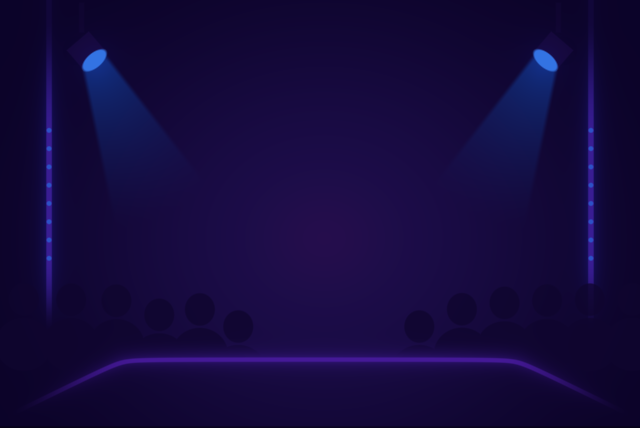
Reproduce this background procedurally as a WebGL 2 fragment shader.

```glsl
#version 300 es
precision highp float;
// Dark stage: two spotlights, two neon poles with bulbs, a crowd and a glowing rail.
// The set is mirrored about the centre line; layers are distance functions blended
// back to front. Units: canvas height = 1, x = 0 at the centre, y = 0 at the bottom.
uniform vec2 u_resolution;
out vec4 fragColor;

const vec3 NIGHT = vec3(0.045, 0.012, 0.160);
const vec3 HAZE = vec3(0.108, 0.050, 0.285);
const vec3 CORE = vec3(0.150, 0.052, 0.300);
const vec3 CROWD = vec3(0.058, 0.020, 0.180);
const vec3 HOUSING = vec3(0.085, 0.030, 0.225);
const vec3 BEAM = vec3(0.070, 0.240, 0.600);
const vec3 LENS = vec3(0.200, 0.450, 0.890);
const vec3 NEON = vec3(0.245, 0.120, 0.610);
const vec3 NEON_GLOW = vec3(0.060, 0.110, 0.480);
const vec3 BULB = vec3(0.170, 0.340, 0.800);
const vec3 RAIL = vec3(0.280, 0.100, 0.610);

const vec2 GLOW_POS = vec2(0.01, 0.443);
const vec2 LAMP_POS = vec2(0.527, 0.859);
const vec2 LAMP_AIM = vec2(-0.65, -0.76);
const vec2 LENS_SIZE = vec2(0.034, 0.017);
const float BEAM_REACH = 0.40;
const float POLE_X = 0.633;
const float POLE_HALF = 0.0065;
const float BULB_LOW = 0.3965;
const float BULB_STEP = 0.0427;
const float BULB_COUNT = 8.0;
const float RAIL_Y = 0.160;
const float RAIL_BEND = 0.461;
const float RAIL_SLOPE = 0.49;
const float RAIL_HALF = 0.0050;
const int HEADS = 6;

float pixel; // size of one pixel in canvas units

float cover(float d) { return 1.0 - smoothstep(-pixel, pixel, d); }

float ellipse(vec2 p, vec2 size) {
  return (length(p / size) - 1.0) * min(size.x, size.y);
}

float box(vec2 p, vec2 size) {
  vec2 d = abs(p) - size;
  return length(max(d, 0.0)) + min(max(d.x, d.y), 0.0);
}

// Signed height above the rail, whose ends slope down after a rounded bend
float railHeight(vec2 m) {
  float drop = RAIL_SLOPE * (m.x - RAIL_BEND);
  float bend = 0.5 * (drop + sqrt(drop * drop + 0.00018));
  float slant = smoothstep(-0.02, 0.02, m.x - RAIL_BEND);
  return (m.y - RAIL_Y + bend) / sqrt(1.0 + slant * RAIL_SLOPE * RAIL_SLOPE);
}

vec3 backdrop(vec2 p) {
  float r = length((p - GLOW_POS) * vec2(0.87, 1.0));
  vec3 color = mix(HAZE, NIGHT, smoothstep(0.08, 0.78, r));
  return mix(color, CORE, 0.85 * exp(-r * r / 0.014));
}

vec3 addPole(vec3 color, vec2 m) {
  float d = abs(m.x - POLE_X);
  float fade = mix(0.12, 1.0, 1.0 - smoothstep(0.66, 0.96, m.y));
  fade *= smoothstep(0.22, 0.40, m.y);
  color += NEON_GLOW * 0.30 * fade * exp(-max(d - POLE_HALF, 0.0) / 0.016);
  color = mix(color, NEON, 0.88 * fade * cover(d - POLE_HALF));
  float slot = clamp(round((m.y - BULB_LOW) / BULB_STEP), 0.0, BULB_COUNT - 1.0);
  vec2 bulb = vec2(POLE_X, BULB_LOW + slot * BULB_STEP);
  return mix(color, BULB, 0.9 * cover(length(m - bulb) - 0.0056));
}

vec3 addLamp(vec3 color, vec2 m) {
  vec2 q = m - LAMP_POS;
  vec2 aim = normalize(LAMP_AIM);
  vec2 local = vec2(dot(q, vec2(-aim.y, aim.x)), dot(q, aim));
  // Yoke and housing behind the lens
  float yoke = box(q - vec2(0.030, 0.100), vec2(0.006, 0.035));
  color = mix(color, HOUSING, 0.35 * cover(yoke));
  color = mix(color, NIGHT, 0.45 * cover(length(q - vec2(0.040, 0.022)) - 0.034));
  color = mix(color, HOUSING, 0.9 * cover(box(local + vec2(0.0, 0.030), vec2(0.034, 0.030))));
  // Light cone between an outer and an inner edge
  float outer = dot(m - vec2(0.557, 0.836), vec2(-0.98, 0.20));
  float inner = dot(m - vec2(0.496, 0.871), vec2(0.789, -0.615));
  float fall = clamp(1.0 - length(q) / BEAM_REACH, 0.0, 1.0);
  float cone = smoothstep(-0.002, 0.012, min(outer, inner)) * step(0.0, local.y);
  color = mix(color, BEAM, 0.72 * cone * pow(fall, 1.4));
  color += NEON_GLOW * 0.22 * exp(-length(q) / 0.035);
  float lens = cover(ellipse(local, LENS_SIZE));
  return mix(color, LENS, lens);
}

// Heads and shoulders, shorter towards the middle, spaced unlike on each side
float crowd(vec2 m, float side) {
  float d = 1.0;
  for (int k = 0; k < HEADS; k++) {
    float i = float(k);
    float x = side > 0.0 ? 0.232 + 0.0996 * i : 0.191 + 0.087 * i + 0.00264 * i * i;
    float y = 0.301 - 0.064 * exp(-i);
    y -= side > 0.0 ? 0.0 : 0.028 * exp(-4.0 * (i - 2.0) * (i - 2.0));
    vec2 q = m - vec2(x, y);
    d = min(d, ellipse(q, vec2(0.035, 0.038)));
    d = min(d, ellipse(q + vec2(0.0, 0.105), vec2(0.066, 0.062)));
  }
  return cover(d) * smoothstep(0.0, 0.05, railHeight(m));
}

vec3 addRail(vec3 color, vec2 m) {
  float d = abs(railHeight(m));
  float fade = 1.0 - smoothstep(0.40, 0.73, m.x);
  color += RAIL * 0.26 * fade * exp(-max(d - RAIL_HALF, 0.0) / 0.014);
  return mix(color, RAIL, 0.9 * fade * cover(d - RAIL_HALF));
}

void main() {
  pixel = 1.0 / u_resolution.y;
  vec2 p = vec2(gl_FragCoord.x - 0.5 * u_resolution.x, gl_FragCoord.y) * pixel;
  vec2 m = vec2(abs(p.x), p.y);
  vec3 color = addPole(backdrop(p), m);
  color = addLamp(color, m);
  color = mix(color, CROWD, 0.8 * crowd(m, p.x));
  color = addRail(color, m);
  color *= mix(0.6, 1.0, smoothstep(0.002, 0.006, p.y));
  fragColor = vec4(color, 1.0);
}
```
